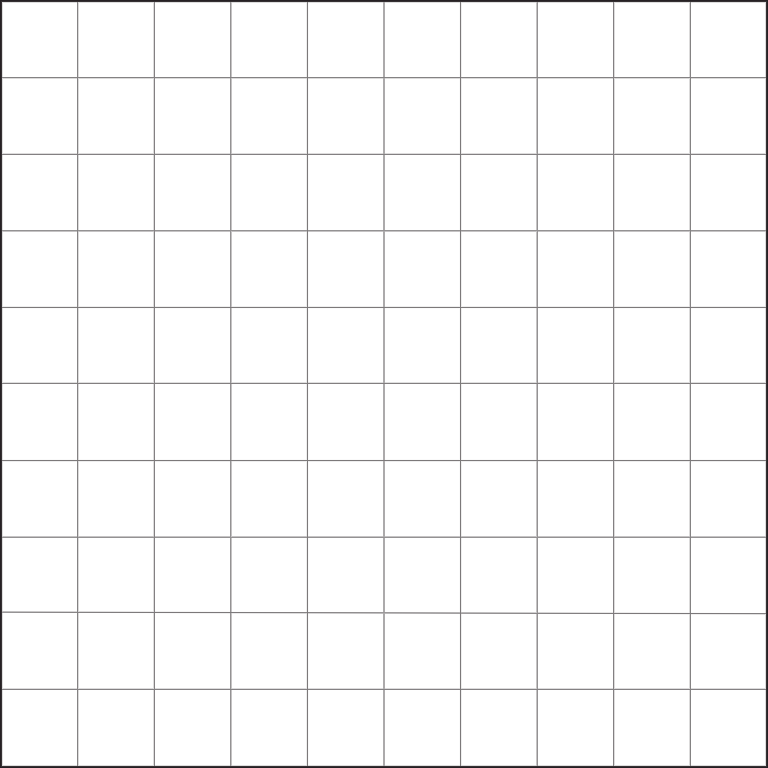
A WebGL 2 fragment shader for this pattern:

```glsl
#version 300 es
precision highp float;
// A white sheet ruled into ten by ten squares with hairlines and a dark frame.
// Each hairline is the nearest grid line, area-filtered so that widths below
// one pixel fade to grey; a few rows sit slightly off their ideal place.

uniform vec2 u_resolution;
out vec4 outColor;

const float CELLS = 10.0;           // squares across and down
const float MARGIN = 0.0015;        // inset of the outermost grid lines
const float HAIRLINE = 0.00096;     // width of the inner lines
const float FRAME = 0.0027;         // width of the border
const float SOFTNESS = 1.7;         // edge filter, in pixel widths
const float FIRST_ROW_LIFT = 0.0013;
const float SECOND_ROW_TILT = 0.0021;
const float MIDDLE_ROW_LIFT = 0.0009;
const vec3 PAPER = vec3(1.0);
const vec3 INK = vec3(0.15, 0.13, 0.14);

// Filtered step: 0 to 1 as x passes zero over the given blur width.
float softStep(float x, float blur) {
    return smoothstep(-0.5 * blur, 0.5 * blur, x);
}

// Share of the filter covered by a line at signed distance d.
float lineCoverage(float d, float width, float blur) {
    return softStep(d + 0.5 * width, blur) - softStep(d - 0.5 * width, blur);
}

// Vertical misplacement of a row line, counted from the bottom.
float rowDrift(float row, float x) {
    float first = float(row == 1.0) * FIRST_ROW_LIFT;
    float second = float(row == 2.0) * SECOND_ROW_TILT * (1.0 - x);
    float middle = float(row == 5.0) * MIDDLE_ROW_LIFT;
    return first + second + middle;
}

void main() {
    vec2 uv = gl_FragCoord.xy / u_resolution;
    vec2 blur = SOFTNESS / u_resolution;

    // Inner lines: distance to the nearest column and row.
    float pitch = (1.0 - 2.0 * MARGIN) / CELLS;
    vec2 index = clamp(round((uv - MARGIN) / pitch), 1.0, CELLS - 1.0);
    vec2 offset = uv - (MARGIN + index * pitch);
    offset.y -= rowDrift(index.y, uv.x);
    float column = lineCoverage(offset.x, HAIRLINE, blur.x);
    float row = lineCoverage(offset.y, HAIRLINE, blur.y);

    // Border: a band along all four edges.
    vec2 edge = min(uv, 1.0 - uv);
    float frame = max(softStep(FRAME - edge.x, blur.x),
                      softStep(FRAME - edge.y, blur.y));

    float ink = max(max(column, row), frame);
    outColor = vec4(mix(PAPER, INK, ink), 1.0);
}
```
